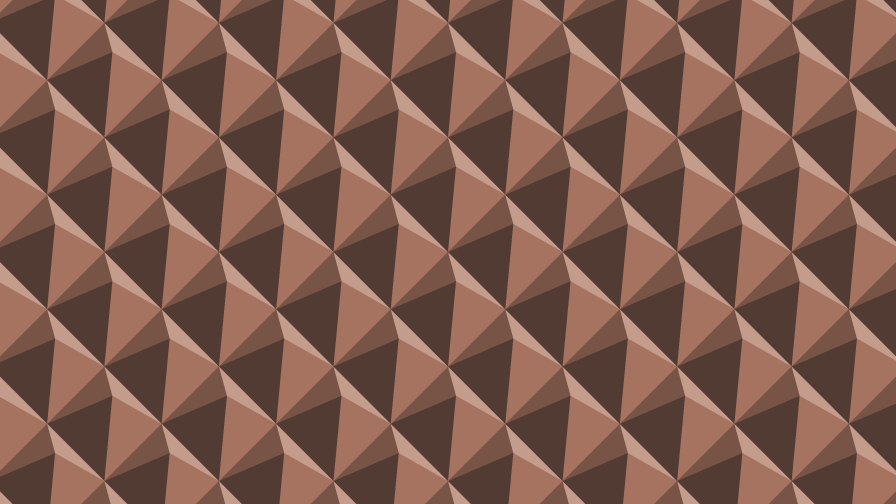
Give the GLSL for this pattern, as a WebGL 2 fragment shader.

```glsl
#version 300 es
precision highp float;
// Draws a tiling of diamond-based pyramids with off-centre peaks and four flat-shaded facets.

#define REPEATS_DOWN 4.4              // diamonds per canvas height
#define PEAK vec2(0.14, 0.49)         // peak offset in half diagonals
#define LIGHT vec3(0.77, 0.61, 0.55)  // upper right facet
#define ROSE vec3(0.65, 0.45, 0.38)   // lower right facet
#define BROWN vec3(0.47, 0.33, 0.28)  // upper left facet
#define DARK vec3(0.32, 0.23, 0.20)   // lower left facet
#define SAMPLES 4                     // antialiasing grid per side

uniform vec2 u_resolution;
out vec4 fragColor;

// Turns the diamond's diagonals into axes, so its sides lie at -1 and 1.
vec2 toDiamond(vec2 p) {
  return vec2(p.x + p.y, p.x - p.y);
}

// The lowest of the four sloping planes is the visible facet.
vec3 facetColor(vec2 p) {
  vec2 cell = mod(toDiamond(p), 2.0) - 1.0;
  vec2 peak = toDiamond(PEAK);
  vec2 high = (1.0 - cell) / (1.0 - peak);
  vec2 low = (1.0 + cell) / (1.0 + peak);

  vec3 right = high.x < high.y ? LIGHT : ROSE;
  vec3 left = low.x < low.y ? DARK : BROWN;
  return min(high.x, high.y) < min(low.x, low.y) ? right : left;
}

void main() {
  // Lattice node at the canvas centre; one unit is half a diamond diagonal.
  float scale = 2.0 * REPEATS_DOWN / u_resolution.y;
  vec2 centred = gl_FragCoord.xy - 0.5 * u_resolution;

  // Average a regular grid of samples inside the pixel.
  vec3 color = vec3(0.0);
  for (int j = 0; j < SAMPLES; j++) {
    for (int i = 0; i < SAMPLES; i++) {
      vec2 jitter = (vec2(i, j) + 0.5) / float(SAMPLES) - 0.5;
      color += facetColor((centred + jitter) * scale);
    }
  }
  fragColor = vec4(color / float(SAMPLES * SAMPLES), 1.0);
}
```
